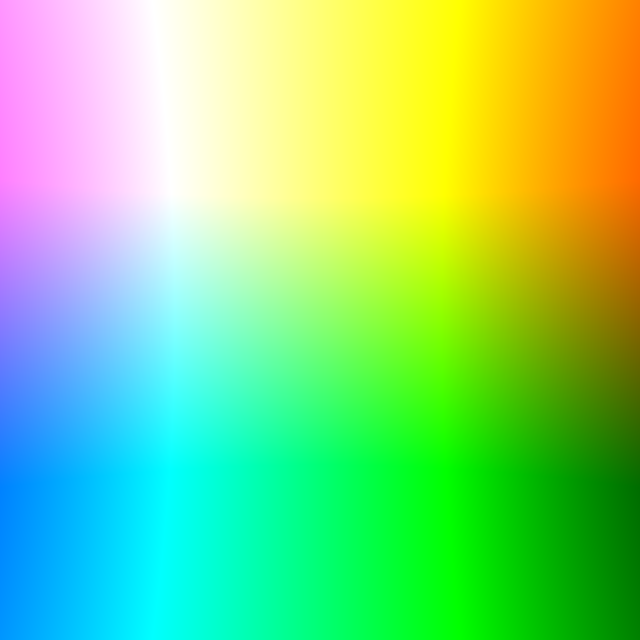
A WebGL 2 fragment shader for this background:

```glsl
#version 300 es
precision highp float;

uniform vec2 u_resolution;
out vec4 outColor;

const float FOCAL_LENGTH = 1.72;   // distance of the view plane, bends the bands
const float RAMP_SLOPE = 2.126;    // colour change per unit of ray direction
const float RAMP_SHIFT = 0.0195;   // moves the ramps left and down
const float GREEN_PEAK = 1.5;      // above 1 gives a flat full-green band
const float RAMP_MIDDLE = 0.5;

// Unit ray through a point of the view plane
vec3 viewRay(vec2 point) {
    return normalize(vec3(point, FOCAL_LENGTH));
}

// Red rises upwards, blue rises leftwards, green fades at both sides
vec3 directionColor(vec3 ray) {
    vec2 ramp = RAMP_SLOPE * (ray.xy + RAMP_SHIFT);
    float red = RAMP_MIDDLE + ramp.y;
    float green = GREEN_PEAK - abs(ramp.x);
    float blue = RAMP_MIDDLE - ramp.x;
    return clamp(vec3(red, green, blue), 0.0, 1.0);
}

void main() {
    // Centred canvas units, -1 to 1 on the shorter side
    vec2 point = (2.0 * gl_FragCoord.xy - u_resolution)
               / min(u_resolution.x, u_resolution.y);
    outColor = vec4(directionColor(viewRay(point)), 1.0);
}
```
